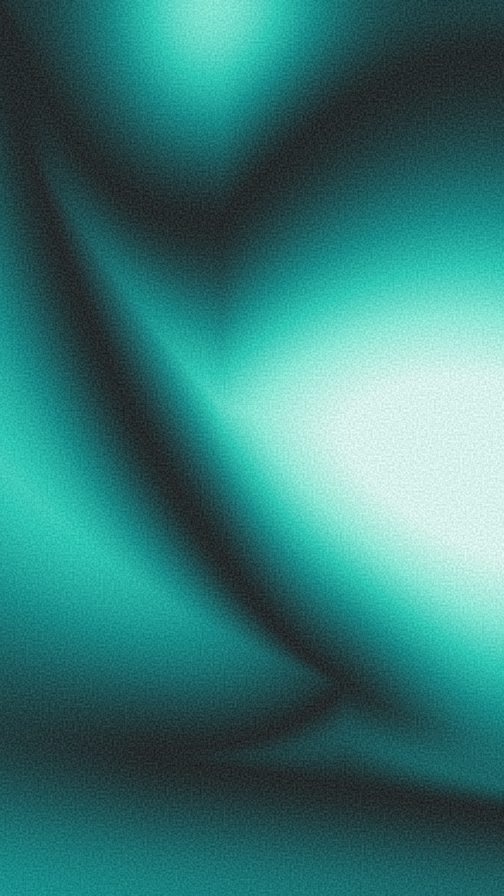
Give the GLSL for this background, as a Shadertoy shader.

```glsl
// Soft folds of teal light: dark valleys and bright ridges cross the canvas as curves.
// Each column blends a tone between neighbouring curves; a colour ramp then tints it.
// Fine gradient noise lays a film-like grain over the result.

#define FOLD_X 0.44        // column where the upper folds meet in a cusp
#define JOIN_X 0.68        // column where the two lower valleys meet
#define TOP_GLOW 0.78      // tone of the light at the top edge
#define LEFT_GLOW 0.64     // tone of the ridge at the left edge
#define FLOOR_GLOW 0.42    // tone at the lower left corner
#define GRAIN_CELLS 230.0  // grain cells across the width
#define GRAIN_AMOUNT 0.11

const vec3 RAMP[6] = vec3[6](
    vec3(0.14, 0.165, 0.17), vec3(0.11, 0.35, 0.36), vec3(0.09, 0.55, 0.54),
    vec3(0.18, 0.77, 0.70), vec3(0.53, 0.90, 0.83), vec3(0.84, 0.945, 0.92));

vec3 tint(float tone) {
    float t = clamp(tone, 0.0, 1.0) * 5.0;
    vec3 colour = RAMP[0];
    for (int i = 1; i < 6; i++)
        colour = mix(colour, RAMP[i], clamp(t - float(i - 1), 0.0, 1.0));
    return colour;
}

vec2 gradientAt(vec2 cell) {
    vec3 h = fract(vec3(cell.xyx) * vec3(0.1031, 0.1030, 0.0973));
    h += dot(h, h.yzx + 33.33);
    float angle = 6.2832 * fract((h.x + h.y) * h.z);
    return vec2(cos(angle), sin(angle));
}

float gradientNoise(vec2 p) {
    vec2 i = floor(p), f = fract(p);
    vec2 w = f * f * f * (f * (f * 6.0 - 15.0) + 10.0);
    vec2 e = vec2(1.0, 0.0);
    float low = mix(dot(gradientAt(i), f), dot(gradientAt(i + e), f - e), w.x);
    float high = mix(dot(gradientAt(i + e.yx), f - e.yx),
                     dot(gradientAt(i + 1.0), f - 1.0), w.x);
    return mix(low, high, w.y);
}

// Tone from a valley up to a ridge; x is depth, y is tone.
// A bias below 1 rises sooner; a crease of 1 makes the ridge pointed.
float slope(float depth, vec2 valley, vec2 ridge, float bias, float crease) {
    float s = abs(depth - valley.x) / max(abs(ridge.x - valley.x), 0.0001);
    s = pow(clamp(s, 0.0, 1.0), bias);
    float eased = mix(s * s * (3.0 - 2.0 * s), s * s * (2.0 - s), crease);
    return mix(valley.y, ridge.y, eased);
}

// Depth d runs from 0 at the top edge to 1 at the bottom edge.
float foldTone(float x, float d) {
    float right = clamp((x - FOLD_X) / (1.0 - FOLD_X), 0.0, 1.0);
    float left = clamp(1.0 - x / FOLD_X, 0.0, 1.0);

    // Valleys: depth and tone
    float cusp = x < FOLD_X ? 0.245 * (1.0 - pow(left, 2.5))
                            : mix(0.055, 0.245, pow(1.0 - right, 1.85));
    float sweep = 0.05 + 0.82 * (1.0 - exp(-2.65 * x)) + 0.025 * smoothstep(0.3, 0.65, x);
    float hook = max(0.822 + 0.06 * x - 0.458 * pow(x, 4.0), sweep);
    float base = max(0.818 + 0.09 * x, hook);
    float lift = 0.28 * smoothstep(JOIN_X - 0.03, 1.0, x);
    float haze = 0.08 * max(1.0 - x / 0.3, 0.0);
    vec2 cuspValley = vec2(cusp, 0.0);
    vec2 sweepValley = vec2(sweep, lift);
    vec2 hookValley = vec2(hook, lift + haze);
    vec2 baseValley = vec2(base, haze);

    // Ridges: depth and tone
    float glow = (x - 0.42) / 0.24;
    vec2 topRidge = vec2(0.0, TOP_GLOW * exp(-glow * glow) + 0.1 * right);
    float lightDepth = x < FOLD_X ? 0.11 + 0.95 * x - 0.38 * x * x : 0.455 + 0.065 * right;
    float lightTone = 1.85 * max(min(x, FOLD_X) - 0.06, 0.0)
                    + 0.42 * (1.0 - pow(1.0 - right, 2.2));
    vec2 lightRidge = vec2(clamp(lightDepth, cusp, sweep), lightTone);
    float sideTone = LEFT_GLOW * max(1.0 - pow(x / JOIN_X, 2.0), 0.0);
    vec2 sideRidge = vec2(clamp(0.52 + 0.55 * x - 0.28 * x * x, sweep, hook),
                          max(sideTone, lift));
    vec2 lowRidge = vec2(0.5 * (hook + base), max(0.25 * smoothstep(0.3, 0.9, x), haze));
    vec2 floorRidge = vec2(1.0, FLOOR_GLOW - 0.18 * x);

    // Bands from top to bottom
    float crease = exp(-6.0 * right);
    if (d < cusp) return slope(d, cuspValley, topRidge, 0.85, 0.0);
    if (d < lightRidge.x) return slope(d, cuspValley, lightRidge, 1.0, 0.5 * crease);
    if (d < sweep) return slope(d, sweepValley, lightRidge, mix(0.7, 0.9, crease), crease);
    if (d < sideRidge.x) return slope(d, sweepValley, sideRidge, 1.0, 0.6);
    if (d < hook) return slope(d, hookValley, sideRidge, 0.8, 0.5);
    if (d < lowRidge.x) return slope(d, hookValley, lowRidge, 1.0, 0.0);
    if (d < base) return slope(d, baseValley, lowRidge, 1.0, 0.0);
    return slope(d, baseValley, floorRidge, 0.85, 0.3);
}

void mainImage(out vec4 fragColor, in vec2 fragCoord) {
    vec2 uv = fragCoord / iResolution.xy;
    vec3 colour = tint(foldTone(uv.x, 1.0 - uv.y));

    // Grain, square at any canvas shape
    vec2 grainPos = fragCoord / iResolution.x * GRAIN_CELLS;
    colour += GRAIN_AMOUNT * gradientNoise(grainPos);
    fragColor = vec4(clamp(colour, 0.0, 1.0), 1.0);
}
```
